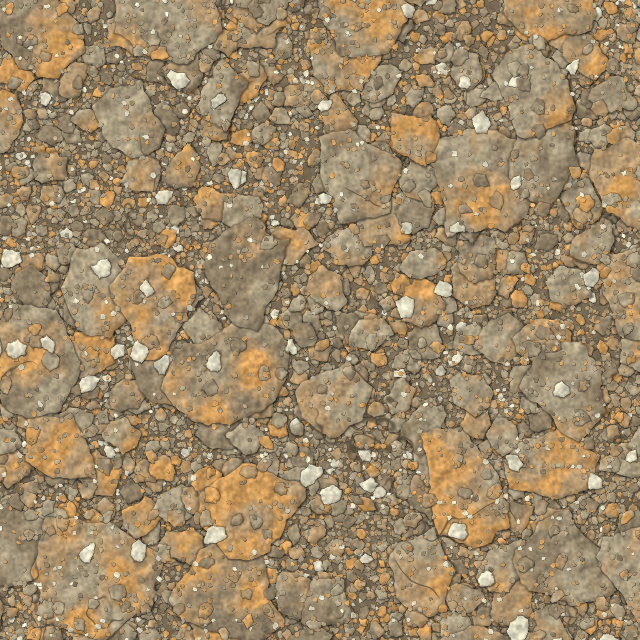
This texture is drawn by a WebGL 2 fragment shader. Its source:

```glsl
#version 300 es
precision highp float;
// Stony, rust-stained ground: layers of chipped polygonal stones scattered on
// jittered grids, stacked from fine grit up to broad slabs, then dusted with
// loose gravel and pale chips. Noise gives the stains, relief and cracks.

uniform vec2 u_resolution;
out vec4 fragColor;

const vec3 DARK  = vec3(0.39, 0.34, 0.26);
const vec3 GREY  = vec3(0.56, 0.50, 0.40);
const vec3 DRAB  = vec3(0.67, 0.62, 0.51);
const vec3 OCHRE = vec3(0.71, 0.59, 0.43);
const vec3 RUST  = vec3(0.81, 0.61, 0.36);
const vec3 PALE  = vec3(0.86, 0.84, 0.74);

const vec2  LIGHT = vec2(-0.7, 0.7);  // direction towards the light
const int   SIDES = 7;                // facets around each stone
const float STAIN_SCALE = 15.0;       // stain patches across the canvas
const float GRAIN_SCALE = 230.0;      // finest surface grain
const float GRAIN = 0.20;             // grain contrast
const float RELIEF = 0.65;            // surface bump contrast
const float CHIPPING = 0.26;          // raggedness of stone outlines
const float SHADOW = 0.46;            // depth of contact shadows
const float SHADOW_WIDTH = 0.006;     // reach of contact shadows
const float CRACK_WIDTH = 0.012;      // thickness of slab cracks

float hash(vec2 p) {
    return fract(sin(dot(p, vec2(127.1, 311.7))) * 43758.5);
}

vec2 hash2(vec2 p) {
    return vec2(hash(p), hash(p + 41.3));
}

float noise(vec2 p) {
    vec2 i = floor(p), f = fract(p);
    f = f * f * (3.0 - 2.0 * f);
    return mix(mix(hash(i), hash(i + vec2(1, 0)), f.x),
               mix(hash(i + vec2(0, 1)), hash(i + vec2(1, 1)), f.x), f.y);
}

float fbm(vec2 p) {
    float sum = 0.0, amplitude = 0.53;
    for (int i = 0; i < 4; i++) {
        sum += amplitude * noise(p);
        p = mat2(1.6, 1.2, -1.2, 1.6) * p + 5.7;
        amplitude *= 0.5;
    }
    return sum;
}

// Mottled mineral surface; the key gives each stone its own stains.
vec3 rockColor(vec2 uv, vec2 key, float paleShare) {
    vec2 q = uv * STAIN_SCALE + 37.0 * hash2(key);
    float mottle = fbm(q * 1.4) + 0.4 * (hash(key + 7.7) - 0.5);
    float stain = fbm(q + 19.0) + 0.32 * (hash(key + 5.3) - 0.5);
    vec3 color = mix(GREY, DRAB, smoothstep(0.32, 0.58, mottle));
    color = mix(color, OCHRE, 0.9 * smoothstep(0.45, 0.58, stain));
    color = mix(color, RUST, smoothstep(0.61, 0.73, stain));
    color = mix(color, PALE, step(hash(key + 11.9), paleShare));
    float relief = fbm(q * 3.5) - fbm(q * 3.5 + 0.35 * LIGHT);
    float grain = noise(uv * GRAIN_SCALE) - 0.5;
    return color * (1.0 + RELIEF * relief + GRAIN * grain);
}

// Irregular polygon: signed distance in x, light on the nearest facet in y.
vec2 chippedStone(vec2 p, float radius, vec2 key) {
    float turn = 6.2832 * hash(key + 2.1);
    vec2 axis = vec2(cos(turn), sin(turn));
    p += axis * dot(p, axis) * 0.45 * hash(key + 3.7);
    vec2 result = vec2(-1e3, 0.0);
    for (int k = 0; k < SIDES; k++) {
        vec2 sideKey = key + 1.37 * float(k + 1);
        float angle = turn + 6.2832 * (float(k) + 0.7 * hash(sideKey)) / float(SIDES);
        vec2 normal = vec2(cos(angle), sin(angle));
        float d = dot(p, normal) - radius * mix(0.72, 1.1, hash(sideKey + 8.2));
        if (d > result.x) result = vec2(d, dot(normal, LIGHT));
    }
    return result;
}

// Lays one grid of stones, with their shadows, over the color below.
void scatter(inout vec3 color, vec2 uv, float scale, float coverage, float paleShare, float seed) {
    vec2 p = uv * scale + seed * 0.37;
    float soft = scale / u_resolution.y;
    float reach = min(0.13, SHADOW_WIDTH * scale);
    float chip = CHIPPING * (fbm(p * 3.0 + seed) - 0.5);
    for (int j = -1; j <= 1; j++)
    for (int i = -1; i <= 1; i++) {
        vec2 id = floor(p) + vec2(i, j);
        vec2 key = id + seed * 17.0;
        float patchiness = 0.5 + noise(id / scale * 4.0 + seed);
        if (hash(key + 0.9) > coverage * patchiness) continue;
        vec2 centre = id + 0.5 + 0.7 * (hash2(key) - 0.5);
        vec2 stone = chippedStone(p - centre, mix(0.34, 0.66, hash(key + 6.1)), key);
        float d = stone.x + chip;
        if (d > reach + soft) continue;
        float shade = SHADOW * (0.8 - 0.3 * stone.y);
        color *= 1.0 - shade * (1.0 - smoothstep(0.0, reach, d));
        if (d > soft) continue;
        float bevel = smoothstep(-1.6 * reach, 0.0, d);
        vec3 rock = rockColor(uv, key, paleShare) * (1.0 + bevel * (0.13 * stone.y - 0.04));
        color = mix(color, rock, 1.0 - smoothstep(-0.7 * soft, 0.7 * soft, d));
    }
}

void main() {
    vec2 uv = gl_FragCoord.xy / u_resolution.y;

    // Packed bed, from grit to cobbles
    vec3 color = mix(DARK, GREY, fbm(uv * 90.0));
    scatter(color, uv, 115.0, 0.85, 0.06, 1.0);
    scatter(color, uv, 58.0, 0.62, 0.03, 2.0);
    scatter(color, uv, 31.0, 0.50, 0.0, 3.0);
    scatter(color, uv, 15.0, 0.48, 0.0, 4.0);

    // Broad slabs, split by occasional cracks
    scatter(color, uv, 6.6, 0.60, 0.0, 5.0);
    float crack = abs(fbm(uv * 7.0 + 3.0) - 0.5);
    float broken = smoothstep(0.58, 0.68, noise(uv * 9.0 + 21.0));
    color = mix(color, DARK * 0.8, 0.7 * broken * (1.0 - smoothstep(0.0, CRACK_WIDTH, crack)));

    // Loose debris and pale chips on top
    scatter(color, uv, 44.0, 0.13, 0.02, 6.0);
    scatter(color, uv, 125.0, 0.16, 0.14, 7.0);
    scatter(color, uv, 34.0, 0.03, 1.0, 8.0);

    fragColor = vec4(clamp(color, 0.0, 1.0), 1.0);
}
```
